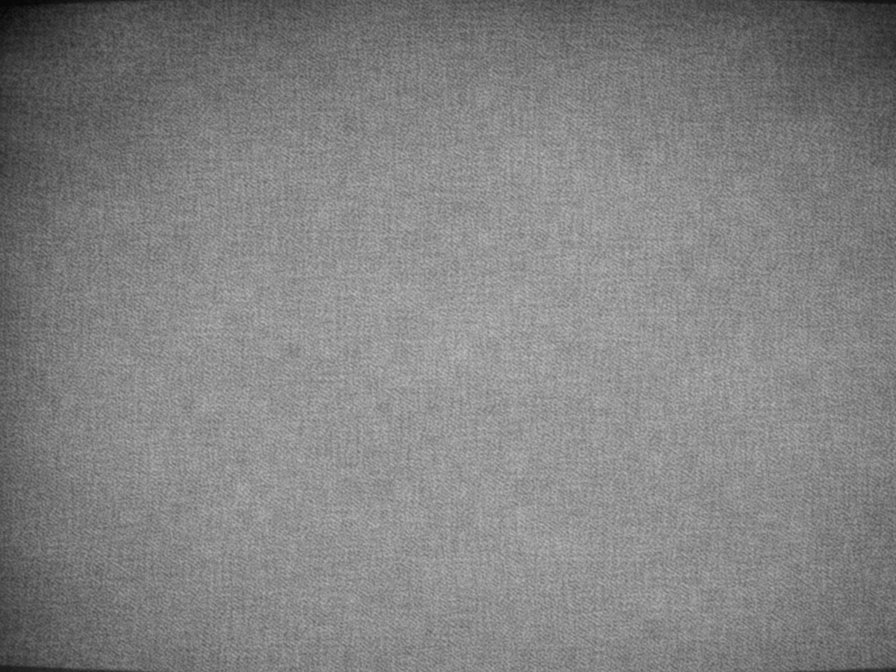
A Shadertoy shader for this texture:

```glsl
// Fine grey twill cloth, softly lit in the middle, with dark and rougher corners.

#define CENTRE_LIGHT 0.598   // grey level in the lit middle
#define FALLOFF      0.156   // darkening towards the borders
#define TWILL_COUNT  188.0   // diagonal ribs per canvas height
#define TWILL_DEPTH  0.022
#define GRAIN_DEPTH  0.135
#define THREAD_DEPTH 0.060
#define MOTTLE_DEPTH 0.032
#define ROUGH_DEPTH  0.10    // coarse nap near the borders

vec2 gradientAt(vec2 cell) {
    vec3 h = fract(cell.xyx * vec3(0.1031, 0.1030, 0.0973));
    h += dot(h, h.yzx + 33.33);
    float angle = 6.2832 * fract((h.x + h.y) * h.z);
    return vec2(cos(angle), sin(angle));
}

float gradientNoise(vec2 p) {
    vec2 cell = floor(p), f = fract(p);
    vec2 u = f * f * f * (f * (f * 6.0 - 15.0) + 10.0);
    float a = dot(gradientAt(cell), f);
    float b = dot(gradientAt(cell + vec2(1, 0)), f - vec2(1, 0));
    float c = dot(gradientAt(cell + vec2(0, 1)), f - vec2(0, 1));
    float d = dot(gradientAt(cell + vec2(1, 1)), f - vec2(1, 1));
    return mix(mix(a, b, u.x), mix(c, d, u.x), u.y);
}

// Diagonal ribs with wavering phase and uneven strength
float twill(vec2 ribPos, vec2 p) {
    float waver = 3.0 * gradientNoise(p * 60.0);
    float strength = 1.0 + 1.2 * gradientNoise(p * 80.0 + 17.0);
    return strength * sin(6.2832 * TWILL_COUNT * ribPos.y + waver);
}

// Short uneven yarns running across and down the cloth
float threads(vec2 p) {
    return gradientNoise(p * vec2(24.0, 170.0) + 5.0)
         + gradientNoise(p * vec2(170.0, 24.0) + 61.0);
}

// Broad stains and worn patches, slightly wider than tall
float mottle(vec2 p) {
    return gradientNoise(p * vec2(3.0, 5.0) + 9.0)
         + 0.6 * gradientNoise(p * vec2(8.0, 14.0) + 31.0);
}

void mainImage(out vec4 fragColor, in vec2 fragCoord) {
    vec2 uv = fragCoord / iResolution.xy;
    vec2 p = fragCoord / iResolution.y;
    float pixel = 1.0 / iResolution.y;

    // x runs along the ribs, y across them
    vec2 ribPos = vec2(dot(p, vec2(0.82, -0.57)), dot(p, vec2(0.57, 0.82)));

    // Off-centre lighting
    vec2 offset = (uv - vec2(0.53, 0.42)) / vec2(0.53, 0.55);
    float r2 = dot(offset, offset);
    float light = CENTRE_LIGHT - FALLOFF * pow(r2, 1.5);
    light -= 0.07 * exp(-uv.x * 24.0) + 0.05 * exp((uv.y - 1.0) * 22.0);
    float border = smoothstep(0.6, 1.7, r2);
    light += MOTTLE_DEPTH * (1.0 + 1.5 * border) * mottle(p);

    // Weave, faded out where ribs are finer than the pixels
    float visible = 1.0 - smoothstep(0.5, 0.8, TWILL_COUNT * pixel);
    float weave = TWILL_DEPTH * visible * twill(ribPos, p) * (1.0 - 0.4 * border);
    weave += GRAIN_DEPTH * gradientNoise(ribPos * 245.0 + 300.0);
    weave += THREAD_DEPTH * threads(p);
    weave += ROUGH_DEPTH * border * gradientNoise(ribPos * vec2(95.0, 130.0) + 150.0);
    float grey = light + weave * mix(0.45, 1.0, smoothstep(0.12, 0.5, light));

    // Curved dark rim that shows only in the corners
    float rim = 0.507 - 0.019 * offset.x * offset.x;
    float outside = smoothstep(-pixel, 3.0 * pixel, abs(uv.y - 0.5) - rim);
    grey = mix(grey, 0.5 * grey, outside);

    fragColor = vec4(vec3(clamp(grey, 0.03, 1.0)), 1.0);
}
```
